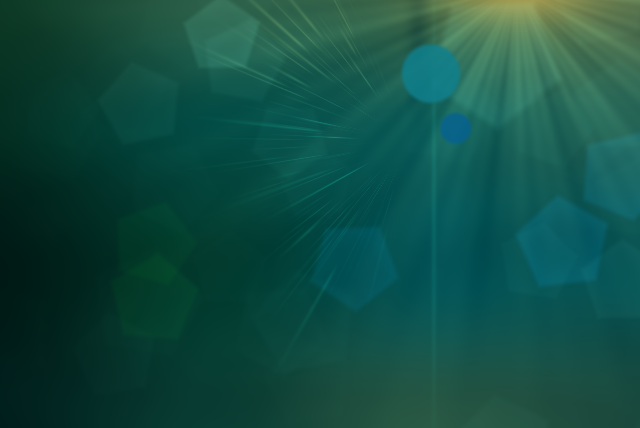
Give the GLSL for this background, as a WebGL 1 fragment shader.

```glsl
precision highp float;
uniform vec2 u_resolution;

const float TAU = 6.283185;

float hash(vec2 p) {
    return fract(sin(dot(p, vec2(41.3, 289.1))) * 4375.85);
}

// Smooth blend of four colours spaced evenly over t = 0..1
vec3 blend4(float t, vec3 a, vec3 b, vec3 c, vec3 d) {
    float s = clamp(t, 0.0, 1.0) * 3.0;
    vec3 k = clamp(s - vec3(0.0, 1.0, 2.0), 0.0, 1.0);
    k = mix(k, smoothstep(0.0, 1.0, k), 0.6);
    return mix(mix(mix(a, b, k.x), c, k.y), d, k.z);
}

vec3 waterGradient(vec2 uv) {
    vec3 top = blend4(uv.x, vec3(0.05, 0.23, 0.15), vec3(0.18, 0.39, 0.30),
                      vec3(0.18, 0.36, 0.27), vec3(0.29, 0.41, 0.29));
    vec3 upper = blend4(uv.x, vec3(0.01, 0.18, 0.13), vec3(0.02, 0.32, 0.29),
                        vec3(0.04, 0.36, 0.35), vec3(0.13, 0.38, 0.33));
    vec3 lower = blend4(uv.x, vec3(0.0, 0.10, 0.08), vec3(0.01, 0.24, 0.19),
                        vec3(0.01, 0.33, 0.34), vec3(0.03, 0.33, 0.33));
    vec3 bottom = blend4(uv.x, vec3(0.0, 0.12, 0.11), vec3(0.04, 0.25, 0.21),
                         vec3(0.16, 0.35, 0.27), vec3(0.11, 0.30, 0.25));
    vec3 low = mix(bottom, lower, smoothstep(0.02, 0.36, uv.y));
    vec3 high = mix(upper, top, smoothstep(0.70, 1.02, uv.y));
    return mix(low, high, smoothstep(0.38, 0.74, uv.y));
}

float glow(vec2 d, vec2 size) {
    d /= size;
    return exp(-dot(d, d));
}

float disc(vec2 d, float radius, float blur) {
    return 1.0 - smoothstep(radius - blur, radius + blur, length(d));
}

// Soft pentagon with a slightly brighter rim
float pentagon(vec2 d, float radius, float turn) {
    float a = atan(d.y, d.x) + turn;
    float side = TAU / 5.0;
    float r = cos(a - floor(a / side + 0.5) * side) * length(d) / radius;
    float fill = 1.0 - smoothstep(0.88, 1.06, r);
    return fill * (0.75 + 0.25 * smoothstep(0.4, 1.0, r));
}

// Faint pentagons, one per jittered cell
float scatteredPentagons(vec2 p, float cellSize) {
    vec2 home = floor(p / cellSize);
    float sum = 0.0;
    for (int j = -1; j <= 1; j++) {
        for (int i = -1; i <= 1; i++) {
            vec2 cell = home + vec2(float(i), float(j));
            vec2 jitter = vec2(hash(cell), hash(cell + 7.3));
            vec2 d = p - (cell + jitter) * cellSize;
            float size = cellSize * mix(0.3, 0.5, hash(cell + 3.1));
            sum += pentagon(d, size, jitter.x) * hash(cell + 11.7);
        }
    }
    return sum;
}

// Thin streaks flying out to the left; a is zero on the left axis
float streaks(vec2 d, float count, float reach) {
    float r = length(d);
    float a = atan(d.y, -d.x);
    float id = floor(a * count);
    float offset = fract(a * count) - mix(0.3, 0.7, hash(vec2(id, count)));
    float start = reach * mix(0.1, 0.6, hash(vec2(id, count + 2.0)));
    float stop = start + reach * mix(0.2, 0.7, hash(vec2(id, count + 5.0)));
    float along = smoothstep(start, start + 0.06, r) * (1.0 - smoothstep(start, stop, r));
    float fan = smoothstep(-1.5, -0.9, a) * (1.0 - smoothstep(1.0, 1.3, a));
    return exp(-offset * offset * 60.0) * along * fan * hash(vec2(id, count + 9.0));
}

// Broad rays as layered sines of the angle below the sun
float sunRays(vec2 d) {
    float a = atan(d.x, -d.y);
    float wave = sin(a * 13.0 + 0.6) + 0.6 * sin(a * 29.0 + 2.0) + 0.4 * sin(a * 61.0);
    return wave * exp(-length(d) * 2.6) * smoothstep(0.02, 0.25, length(d));
}

void main() {
    vec2 uv = gl_FragCoord.xy / u_resolution;
    vec2 p = vec2(uv.x * 1.5, uv.y);
    vec3 blue = vec3(0.0, 0.10, 0.17);
    vec3 mint = vec3(0.08, 0.13, 0.12);
    vec3 moss = vec3(0.0, 0.06, 0.0);
    vec3 color = waterGradient(uv);

    // Murky drift and faint bokeh
    float drift = sin(p.x * 5.0 + 3.0 * sin(p.y * 6.0)) * sin(p.y * 15.0 + 2.0 * sin(p.x * 4.0));
    color *= 1.0 + 0.04 * drift;
    color += vec3(0.012, 0.025, 0.022) * (scatteredPentagons(p, 0.23) - 0.4) * smoothstep(-0.1, 0.5, p.x);

    // Larger bokeh
    color += mint * 0.55 * pentagon(p - vec2(0.52, 0.918), 0.078, 0.3);
    color += mint * 0.25 * pentagon(p - vec2(0.57, 0.855), 0.085, 0.5);
    color += mint * 0.25 * pentagon(p - vec2(0.33, 0.755), 0.085, 0.1);
    color += mint * 0.50 * pentagon(p - vec2(1.16, 0.86), 0.135, 0.9);
    color += moss * 0.50 * pentagon(p - vec2(0.36, 0.43), 0.085, 0.6);
    color += moss * 0.60 * pentagon(p - vec2(0.36, 0.30), 0.090, 0.4);
    color += blue * 0.40 * pentagon(p - vec2(0.83, 0.38), 0.090, 0.9);
    color += blue * 0.55 * pentagon(p - vec2(1.32, 0.43), 0.095, 0.2);
    color += blue * 0.50 * pentagon(p - vec2(1.46, 0.59), 0.090, 0.7);
    color += mint * 0.25 * pentagon(p - vec2(1.46, 0.34), 0.085, 0.3);

    // Sun, halo and rays
    vec2 fromSun = p - vec2(1.21, 1.03);
    color += vec3(0.34, 0.15, 0.0) * glow(fromSun, vec2(0.19, 0.08));
    color += vec3(0.11, 0.10, 0.04) * glow(fromSun, vec2(0.33, 0.32));
    color += vec3(0.05, 0.06, 0.04) * sunRays(fromSun);

    // Burst of streaks, warmer towards the top
    vec2 fromBurst = p - vec2(0.957, 0.67);
    vec3 streakTint = mix(vec3(0.03, 0.17, 0.13), vec3(0.20, 0.20, 0.10), smoothstep(0.0, 0.25, fromBurst.y));
    color += streakTint * (streaks(fromBurst, 13.0, 0.55) + 0.7 * streaks(fromBurst, 27.0, 0.48));

    // Vertical beam and the shadow beside it
    color += vec3(0.02, 0.06, 0.05) * glow(p - vec2(1.017, 0.5), vec2(0.006, 0.42));
    color += vec3(0.01, 0.025, 0.025) * glow(p - vec2(1.06, 0.5), vec2(0.05, 0.35));
    color -= vec3(0.07, 0.07, 0.03) * glow(p - vec2(0.98, 0.98), vec2(0.025, 0.22));

    // Blue flare discs
    color = mix(color, vec3(0.06, 0.50, 0.55), 0.85 * disc(p - vec2(1.01, 0.828), 0.068, 0.007));
    color = mix(color, vec3(0.02, 0.38, 0.57), 0.80 * disc(p - vec2(1.068, 0.70), 0.036, 0.006));

    gl_FragColor = vec4(clamp(color, 0.0, 1.0), 1.0);
}
```
